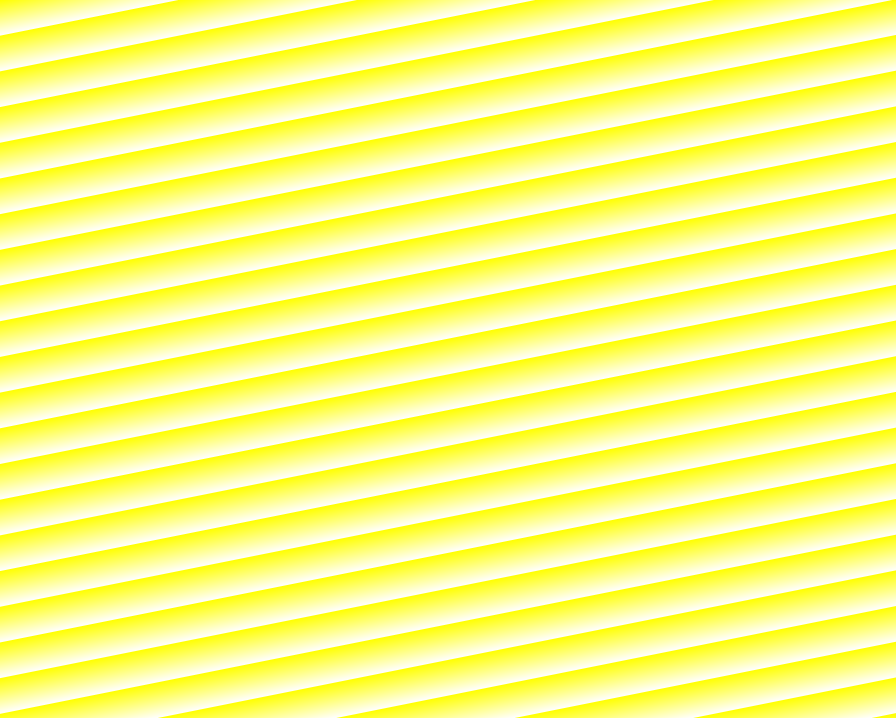
Write a WebGL 2 fragment shader that draws this pattern.

```glsl
#version 300 es
precision highp float;
// Slanted bands that rise gently to the right, each fading from yellow at its
// upper edge to white at its lower edge. A sawtooth of the distance across the
// bands drives the colour, and its jump is smoothed over one pixel.

uniform vec2 u_resolution;
out vec4 fragColor;

const vec3 YELLOW = vec3(1.0, 1.0, 0.0);
const vec3 WHITE = vec3(1.0);
const float BANDS_PER_WIDTH = 25.6; // bands in one canvas width, across the slant
const float SLOPE = 0.2;            // rise over run of the band edges

// Repeating 0..1 ramp whose drop is softened over the given width.
float smoothSawtooth(float phase, float softness) {
    float fromEdge = phase - round(phase);
    float pastEdge = clamp(fromEdge / softness + 0.5, 0.0, 1.0);
    return clamp(mix(1.0 + fromEdge, fromEdge, pastEdge), 0.0, 1.0);
}

// Distance across the bands, measured in bands.
float bandPhase(vec2 point, float slope, float bandCount) {
    return dot(point, normalize(vec2(slope, 1.0))) * bandCount;
}

void main() {
    // Canvas widths from the top left corner, y running down
    vec2 point = vec2(gl_FragCoord.x, u_resolution.y - gl_FragCoord.y) / u_resolution.x;

    float phase = bandPhase(point, SLOPE, BANDS_PER_WIDTH);
    float pixelWidth = BANDS_PER_WIDTH / u_resolution.x;
    float fade = smoothSawtooth(phase, pixelWidth);

    fragColor = vec4(mix(YELLOW, WHITE, fade), 1.0);
}
```
